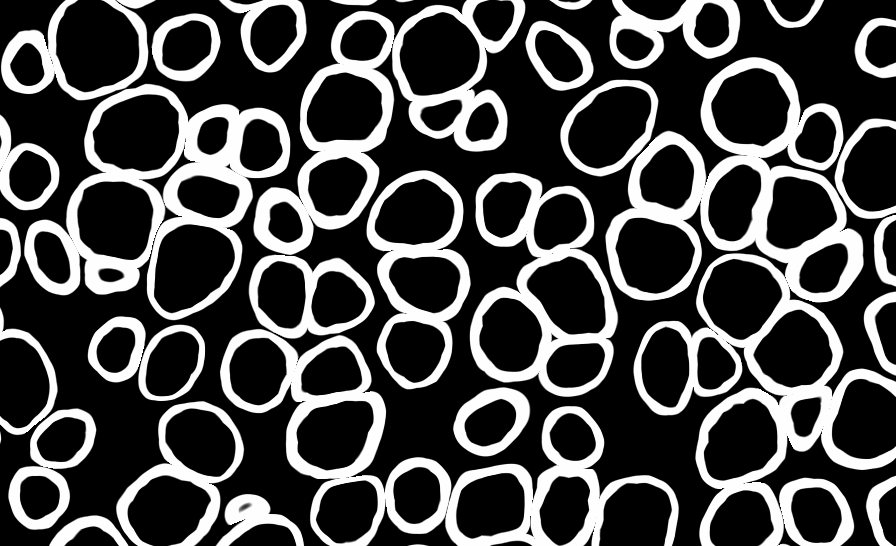
A WebGL 1 fragment shader for this pattern:

```glsl
precision highp float;

uniform vec2 u_resolution;

// Lengths are in grid cells unless noted
const float CELL_SIZE = 0.142;               // share of the canvas height
const float JITTER = 0.72;
const float EMPTY_SHARE = 0.09;
const vec2 RADIUS_RANGE = vec2(0.35, 0.70);
const vec2 STRETCH_RANGE = vec2(1.0, 1.42);
const float TILT_RANGE = 1.9;                // radians, centred on TILT_MEAN
const float TILT_MEAN = -0.2;
const vec2 WALL_RANGE = vec2(0.085, 0.145);
const float CORNER_SHARPNESS = 11.0;
const float CONTACT_OVERLAP = 0.05;
const float BEND_FREQUENCY = 1.7;
const float BEND_AMOUNT = 0.15;
const float ROUGH_FREQUENCY = 8.0;
const float OUTER_ROUGHNESS = 0.03;
const float INNER_ROUGHNESS = 0.05;
const vec2 SEED = vec2(37.0, 11.0);
const vec3 GAP_COLOR = vec3(0.0);
const vec3 WALL_COLOR = vec3(0.995);

struct Grain {
  vec2 centre;
  float radius;
  bool present;
};

float hash(vec2 p) {
  vec3 q = fract(vec3(p.xyx) * 0.1031);
  q += dot(q, q.yzx + 33.33);
  return fract((q.x + q.y) * q.z);
}

// Unsmoothed value noise, which gives slightly faceted edges
float facetNoise(vec2 p) {
  vec2 i = floor(p);
  vec2 f = p - i;
  float low = mix(hash(i), hash(i + vec2(1.0, 0.0)), f.x);
  float high = mix(hash(i + vec2(0.0, 1.0)), hash(i + 1.0), f.x);
  return mix(low, high, f.y) - 0.5;
}

float smoothNoise(vec2 p) {
  vec2 i = floor(p);
  vec2 f = p - i;
  return facetNoise(i + f * f * (3.0 - 2.0 * f));
}

Grain grainAt(vec2 id) {
  vec2 offset = vec2(hash(id + 3.1), hash(id + 71.7)) - 0.5;
  float radius = mix(RADIUS_RANGE.x, RADIUS_RANGE.y, hash(id + 19.3));
  return Grain(id + 0.5 + JITTER * offset, radius, hash(id + 45.9) > EMPTY_SHARE);
}

// Power distance: larger grains claim more room
float power(vec2 p, Grain g) {
  vec2 q = p - g.centre;
  return dot(q, q) - g.radius * g.radius;
}

float ellipseDistance(vec2 q, vec2 radii) {
  float f = length(q / radii);
  float slope = length(q / (radii * radii));
  return (f - 1.0) * (f + 0.001) / (slope + 0.001);
}

vec2 owningCell(vec2 p) {
  vec2 base = floor(p);
  vec2 owner = base;
  float best = 1000.0;
  for (int y = -2; y <= 2; y++) {
    for (int x = -2; x <= 2; x++) {
      vec2 id = base + vec2(float(x), float(y));
      Grain g = grainAt(id);
      float value = power(p, g);
      if (g.present && value < best) {
        best = value;
        owner = id;
      }
    }
  }
  return owner;
}

// Tilted ellipse, softly flattened against its neighbours
float grainDistance(vec2 p, vec2 id) {
  Grain g = grainAt(id);
  float tilt = TILT_MEAN + TILT_RANGE * (hash(id + 58.2) - 0.5);
  float stretch = sqrt(mix(STRETCH_RANGE.x, STRETCH_RANGE.y, hash(id + 87.4)));
  float c = cos(tilt);
  float s = sin(tilt);
  vec2 q = p - g.centre;
  q = vec2(c * q.x + s * q.y, c * q.y - s * q.x);
  float body = ellipseDistance(q, g.radius * vec2(1.0 / stretch, stretch));

  float sum = exp(CORNER_SHARPNESS * body);
  float own = power(p, g);
  for (int y = -2; y <= 2; y++) {
    for (int x = -2; x <= 2; x++) {
      Grain n = grainAt(id + vec2(float(x), float(y)));
      if (n.present && (x != 0 || y != 0)) {
        float border = (own - power(p, n)) / (2.0 * distance(g.centre, n.centre));
        sum += exp(CORNER_SHARPNESS * border);
      }
    }
  }
  return log(sum) / CORNER_SHARPNESS - CONTACT_OVERLAP;
}

void main() {
  vec2 p = gl_FragCoord.xy / (u_resolution.y * CELL_SIZE) + SEED;
  float soft = 0.75 / (u_resolution.y * CELL_SIZE);

  // Bend whole outlines, then roughen both edges of each wall
  vec2 bend = vec2(smoothNoise(p * BEND_FREQUENCY), smoothNoise(p * BEND_FREQUENCY + 40.5));
  vec2 bent = p + BEND_AMOUNT * bend;
  vec2 id = owningCell(bent);
  float d = grainDistance(bent, id);
  float outer = d + OUTER_ROUGHNESS * facetNoise(p * ROUGH_FREQUENCY);
  float wall = mix(WALL_RANGE.x, WALL_RANGE.y, hash(id + 29.6));
  float inner = d + wall + INNER_ROUGHNESS * facetNoise(p * ROUGH_FREQUENCY + 90.3);

  float ink = smoothstep(-soft, soft, inner) * (1.0 - smoothstep(-soft, soft, outer));
  gl_FragColor = vec4(mix(GAP_COLOR, WALL_COLOR, ink), 1.0);
}
```
